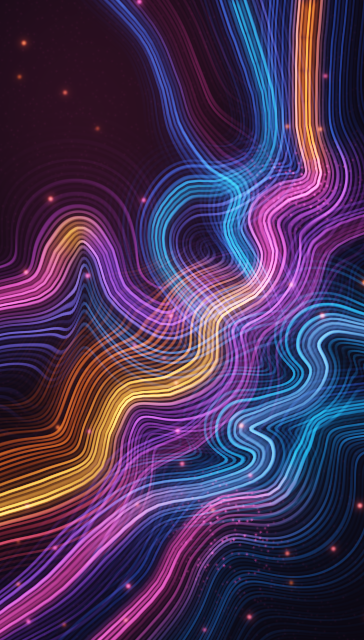
Write a Shadertoy shader that draws this background.

```glsl
// Glowing ribbons of fine light strands winding diagonally across a dark plum night.

const vec3 GOLD = vec3(1, .5, .12), ORANGE = vec3(.95, .3, .06), WINE = vec3(.5, .07, .2);
const vec3 MAGENTA = vec3(1, .2, .65), VIOLET = vec3(.42, .18, .85);
const vec3 BLUE = vec3(.1, .25, .8), CYAN = vec3(.05, .55, 1);

float hash(vec2 c) { return fract(sin(dot(c, vec2(127.1, 311.7))) * 43758.5453); }

// Smooth field around a spline: weighted (across, along, weight), squared distance
vec4 spine(vec2 p, vec2 k[10], float start) {
  vec4 sum = vec4(0, 0, 0, 1e5);
  for (int i = 1; i < 8; i++) {
    vec2 m0 = .5 * (k[i + 1] - k[i - 1]), m1 = .5 * (k[i + 2] - k[i]);
    vec2 span = k[i + 1] - k[i];
    vec2 u = 3. * span - 2. * m0 - m1, v = m0 + m1 - 2. * span;
    for (int j = 0; j < 4; j++) {
      float t = float(j) / 4.;
      vec2 q = p - k[i] - t * (m0 + t * (u + t * v));
      vec2 dir = normalize(m0 + t * (2. * u + 3. * t * v));
      float d2 = dot(q, q), w = 1. / pow(d2 + 1., 3.);
      sum.xyz += w * vec3(dot(q, vec2(-dir.y, dir.x)), start + float(i - 1) + t, 1);
      sum.w = min(sum.w, d2);
    }
  }
  return sum;
}

// Turns the sums into (across, along, distance)
vec3 resolve(vec4 s) { return vec3(s.xy / s.z, sqrt(s.w)); }
vec3 joined(vec4 a, vec4 b) { return resolve(vec4(a.xyz + b.xyz, min(a.w, b.w))); }

// Thin lines, each with its own brightness
float strands(float s, float along, float seed) {
  float h = hash(vec2(floor(s), seed)), blur = fwidth(s);
  float line = 1. - smoothstep(.08, .14 + blur, abs(fract(s) - .5));
  float pulse = .65 + .35 * sin(along * (.6 + h) + h * 40.);
  return line * (.15 + 1.5 * h * h) * pulse * clamp(1.5 - blur, .2, 1.);
}

// Soft body, two strand layers and a bright core; widths are left, right
vec3 ribbon(vec3 f, vec3 left, vec3 core, vec3 right, vec2 widths, float power) {
  float onLeft = smoothstep(-.3, .3, f.x);
  float reach = max(abs(f.x), .75 * f.z - 1.);
  float side = reach / mix(widths.y, widths.x, onLeft);
  vec3 tint = mix(core, mix(right, left, onLeft), smoothstep(.05, .5, side));
  float s = f.x * (1. + .2 * sin(f.y * 1.3 + power * 9.));
  float lines = 1.4 * strands(s * 1.6, f.y, power) + strands(s * .8 + .3, f.y, power + 3.);
  float glow = exp(-.6 * reach * reach) * (.35 + .6 * lines);
  return power * (tint * exp(-1.6 * side * side) * (.1 + lines) + core * glow);
}

// Scattered round lights with a faint halo
float sparks(vec2 p, float cell, float chance, float radius) {
  vec2 id = floor(p / cell);
  vec2 center = .25 + .5 * vec2(hash(id + 3.1), hash(id + 7.7));
  float d = length(fract(p / cell) - center) * cell / radius;
  return step(hash(id), chance) * (.2 + hash(id + 5.3)) * (exp(-d * d) + .1 * exp(-d * d / 9.));
}

float blob(vec2 p, vec2 center, vec2 size) {
  vec2 q = (p - center) / size;
  return exp(-dot(q, q));
}

void mainImage(out vec4 fragColor, in vec2 fragCoord) {
  vec2 p = fragCoord / iResolution.y * 100.; // canvas is 100 units high

  // Spines
  vec3 river = joined(
    spine(p, vec2[10](vec2(-8, 17), vec2(-2, 20), vec2(8, 23.4), vec2(14.6, 27), vec2(16.7, 33),
      vec2(20, 38.3), vec2(27, 39.7), vec2(32.3, 43.4), vec2(33.6, 50.5), vec2(40, 55)), 0.),
    spine(p, vec2[10](vec2(32.3, 43.4), vec2(33.6, 50.5), vec2(40, 55), vec2(42.3, 60), vec2(41, 66),
      vec2(44, 69.3), vec2(49, 72.3), vec2(47.6, 82), vec2(48.5, 101), vec2(53, 110)), 7.));
  vec3 stream = joined(
    spine(p, vec2[10](vec2(-8, -4), vec2(-2, 1), vec2(8, 8), vec2(15.6, 15.4), vec2(23.4, 21.4),
      vec2(32.5, 23.4), vec2(39.7, 26), vec2(41.4, 29.7), vec2(38, 33), vec2(41.7, 35.4)), 0.),
    spine(p, vec2[10](vec2(41.4, 29.7), vec2(38, 33), vec2(41.7, 35.4), vec2(47.5, 38), vec2(50, 42),
      vec2(48.7, 46.4), vec2(51.4, 49), vec2(56, 48.6), vec2(62, 47), vec2(68, 46)), 7.));
  vec3 hump = resolve(spine(p, vec2[10](vec2(-8, 50), vec2(-2, 53), vec2(6, 55.5), vec2(9.3, 61),
    vec2(12.6, 64), vec2(16, 61), vec2(19, 54), vec2(26, 49.7), vec2(32, 53), vec2(39, 58)), 0.));
  vec3 plume = resolve(spine(p, vec2[10](vec2(34, 50), vec2(30, 53), vec2(25.5, 59), vec2(25, 65),
    vec2(29, 70), vec2(35, 71), vec2(41, 75), vec2(42, 84), vec2(37, 101), vec2(35, 108)), 0.));
  vec3 veil = resolve(spine(p, vec2[10](vec2(12, 106), vec2(17, 101), vec2(23, 94), vec2(26, 87),
    vec2(28, 80), vec2(32, 74), vec2(37, 70), vec2(36, 64), vec2(39, 58), vec2(42, 52)), 0.));
  vec3 eddy = resolve(spine(p, vec2[10](vec2(12, 12), vec2(17, 19), vec2(22, 27), vec2(31, 32),
    vec2(37, 39), vec2(40, 48), vec2(47, 54), vec2(51, 62), vec2(60, 66), vec2(68, 68)), 0.));
  vec3 brook = resolve(spine(p, vec2[10](vec2(10, -6), vec2(15, -1), vec2(24, 8), vec2(28, 15),
    vec2(34, 21), vec2(43, 23), vec2(47, 30), vec2(50, 35), vec2(59, 37), vec2(66, 38)), 0.));

  // Night, wine red at the upper left
  vec3 light = vec3(.03, .02, .05) + vec3(.11, .025, .05) * blob(p, vec2(14, 82), vec2(24, 30));

  // Ribbons, shifting colour along the way
  float high = smoothstep(7., 9., river.y), top = smoothstep(11.7, 12.7, river.y);
  vec3 shade = mix(WINE + ORANGE * .3, VIOLET + WINE * .6, smoothstep(1.5, 3.5, river.y));
  light += ribbon(river, mix(ORANGE * .8, BLUE, high), mix(mix(GOLD, MAGENTA, high), ORANGE, top),
    mix(shade, BLUE * .6, top), vec2(mix(11., 6.5, high), 8), 1.1);
  float cool = smoothstep(1.5, 4.5, stream.y);
  light += ribbon(stream, mix(VIOLET, CYAN, cool), mix(MAGENTA * .9, CYAN, cool * .8),
    mix(VIOLET, CYAN * .8, cool), vec2(6), 1.);
  float crest = exp(-pow(abs(hump.y - 2.7), 2.)), fall = smoothstep(2.5, 4.5, hump.y);
  light += ribbon(hump, VIOLET * .4 + WINE * .4, mix(mix(MAGENTA, GOLD, crest), VIOLET, fall),
    mix(BLUE + WINE * .4, CYAN * .8, fall * .7), vec2(7, mix(12., 8., fall)), .9);
  light += ribbon(plume, BLUE * .8, CYAN * .8, BLUE + WINE * .3, vec2(5, 6), .75);
  float curl = smoothstep(3.5, 5.5, veil.y);
  light += ribbon(veil, mix(MAGENTA * .5, VIOLET, curl), mix(BLUE * .6, CYAN, curl), BLUE * .7, vec2(8, 3), .65);
  light += ribbon(eddy, VIOLET, mix(VIOLET, WINE, .7), BLUE * .7, vec2(5, 7), .55);
  float cold = smoothstep(3., 5., brook.y);
  light += ribbon(brook, BLUE, mix(MAGENTA, CYAN, cold), CYAN * .35 + BLUE * .3, vec2(5, 17), .6);

  // Sparks and dust
  light += mix(MAGENTA, ORANGE, hash(floor(p / 6.) + 9.)) * 1.8 * sparks(p, 6., .25, .3);
  float dusty = .03 + blob(p, vec2(35, 17), vec2(6, 7)) + blob(p, vec2(47, 71), vec2(7, 5));
  light += MAGENTA * dusty * sparks(p * mat2(.8, .6, -.6, .8), .8, .4, .17);

  fragColor = vec4(1. - exp(-1.4 * light), 1);
}
```
